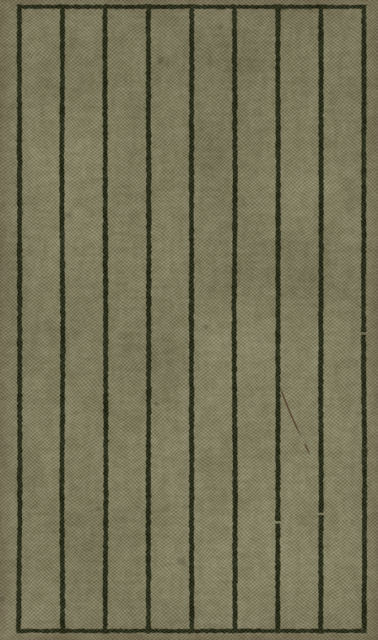
A Shadertoy shader for this pattern:

```glsl
// Worn olive book cloth with eight tall panels ruled in dark green ink.
#define PANELS 8.0
#define FRAME_X vec2(0.051, 0.963)
#define FRAME_MARGIN vec2(0.024, 0.018)
#define LINE_WIDTH 0.0125
#define THREADS vec2(180.0, 210.0)
#define WEAVE_DEPTH 0.060
#define STAIN_DEPTH 0.055
#define SPOTS 9
#define CLOTH vec3(0.492, 0.480, 0.372)
#define INK vec3(0.155, 0.168, 0.098)
#define BROWN vec3(0.40, 0.35, 0.27)

const float PI = 3.14159;

float hash(vec2 p) {
    vec3 q = fract(p.xyx * 0.1031);
    q += dot(q, q.yzx + 33.33);
    return fract((q.x + q.y) * q.z);
}

float noise(vec2 p) {
    vec2 cell = floor(p), f = fract(p);
    f = f * f * (3.0 - 2.0 * f);
    return mix(mix(hash(cell), hash(cell + vec2(1, 0)), f.x),
               mix(hash(cell + vec2(0, 1)), hash(cell + vec2(1, 1)), f.x), f.y);
}

float cloudNoise(vec2 p) {
    float sum = 0.0, gain = 0.5;
    for (int i = 0; i < 4; i++) {
        sum += gain * noise(p);
        p = p * 2.03 + 17.3;
        gain *= 0.5;
    }
    return sum;
}

// Plain weave: alternating raised crossings with slightly wandering threads.
float weave(vec2 p, float pixel) {
    vec2 wander = vec2(noise(p * 23.0), noise(p * 23.0 + 71.0));
    vec2 q = p * THREADS + wander * 1.6;
    float crossing = sin(PI * q.x) * sin(PI * q.y);
    float fade = 1.0 - smoothstep(0.8, 1.5, THREADS.y * pixel);
    float slub = noise(vec2(p.x * 25.0, p.y * THREADS.y * 0.5))
               + noise(vec2(p.x * THREADS.x * 0.5, p.y * 25.0)) - 1.0;
    return crossing * fade + 0.55 * slub + 0.7 * (noise(p * THREADS * 0.8) - 0.5);
}

// Signed distance to the nearest upright rule or the top and bottom rules.
float ruleDistance(vec2 p, float height) {
    float pitch = (FRAME_X.y - FRAME_X.x) / PANELS;
    float bottom = FRAME_MARGIN.x, top = height - FRAME_MARGIN.y;
    float index = clamp(round((p.x - FRAME_X.x) / pitch), 0.0, PANELS);
    float sway = 0.003 * (noise(vec2(index * 9.1, p.y * 2.5)) - 0.5);
    float ragged = 0.0032 * (noise(p * 150.0) - 0.5);
    float half_ = 0.5 * LINE_WIDTH;
    float upright = abs(p.x - FRAME_X.x - index * pitch - sway) - half_;
    upright = max(upright, max(bottom - p.y, p.y - top) - half_);
    float level = min(abs(p.y - bottom), abs(p.y - top)) - half_ * 0.85;
    level = max(level, max(FRAME_X.x - p.x, p.x - FRAME_X.y) - half_);
    return min(upright, level) + ragged;
}

// Small breaks in the ink: x is the rule number, y the height fraction.
float inkBreaks(vec2 p, float height) {
    vec2 breaks[3] = vec2[3](vec2(8, 0.479), vec2(7, 0.197), vec2(6, 0.184));
    float worn = 0.0;
    for (int i = 0; i < 3; i++) {
        float x = mix(FRAME_X.x, FRAME_X.y, breaks[i].x / PANELS);
        vec2 d = abs(p - vec2(x, breaks[i].y * height));
        worn = max(worn, (1.0 - smoothstep(0.002, 0.005, d.y)) * step(d.x, 0.02));
    }
    return worn;
}

float spots(vec2 p, float height) {
    float sum = 0.0;
    for (int i = 0; i < SPOTS; i++) {
        float id = float(i) + 3.0;
        vec2 center = vec2(hash(vec2(id, 1.7)), hash(vec2(id, 8.3)) * height);
        float radius = mix(0.006, 0.016, hash(vec2(id, 4.9)));
        float d = length(p - center) + 0.008 * (noise(p * 90.0) - 0.5);
        sum += (1.0 - smoothstep(0.2 * radius, radius, d)) * 0.4;
    }
    return min(sum, 0.6);
}

// Thin curved reddish scratch, broken along its length.
float scratch(vec2 p, float height) {
    float t = (0.395 * height - p.y) / (0.108 * height);
    float x = 0.741 + 0.082 * t - 0.016 * t * (1.0 - t);
    float stroke = 1.0 - smoothstep(0.001, 0.004, abs(p.x - x));
    float span = smoothstep(0.0, 0.1, t) * (1.0 - smoothstep(0.9, 1.0, t));
    return stroke * span * smoothstep(0.25, 0.6, noise(vec2(t * 9.0, 2.0)));
}

void mainImage(out vec4 fragColor, in vec2 fragCoord) {
    vec2 p = fragCoord / iResolution.x;
    float height = iResolution.y / iResolution.x, pixel = 1.0 / iResolution.x;
    float thread = weave(p, pixel);

    // Cloth, broad stains and soiled edges
    vec3 color = CLOTH + WEAVE_DEPTH * thread;
    float stain = cloudNoise(p * vec2(5.0, 4.0) + 5.0) - 0.47;
    color += STAIN_DEPTH * stain * vec3(2.0, 2.1, 2.0);
    float edge = min(min(p.x, 1.0 - p.x), min(p.y, height - p.y));
    float soil = exp(-edge * 35.0) * (0.3 + 0.7 * cloudNoise(p * 12.0));
    color = mix(color, BROWN + 0.04 * thread, 0.75 * soil);
    color = mix(color, BROWN * 0.8, spots(p, height));
    color = mix(color, vec3(0.29, 0.20, 0.14), 0.65 * scratch(p, height));

    // Ink sinks into the threads and keeps small green glints
    float ink = 1.0 - smoothstep(-pixel, pixel, ruleDistance(p, height));
    ink *= 1.0 - 0.85 * inkBreaks(p, height);
    vec3 inkColor = INK + 0.065 * thread * vec3(0.9, 1.0, 0.85);
    color = mix(color, inkColor, 0.97 * ink);
    fragColor = vec4(clamp(color, 0.0, 1.0), 1.0);
}
```
